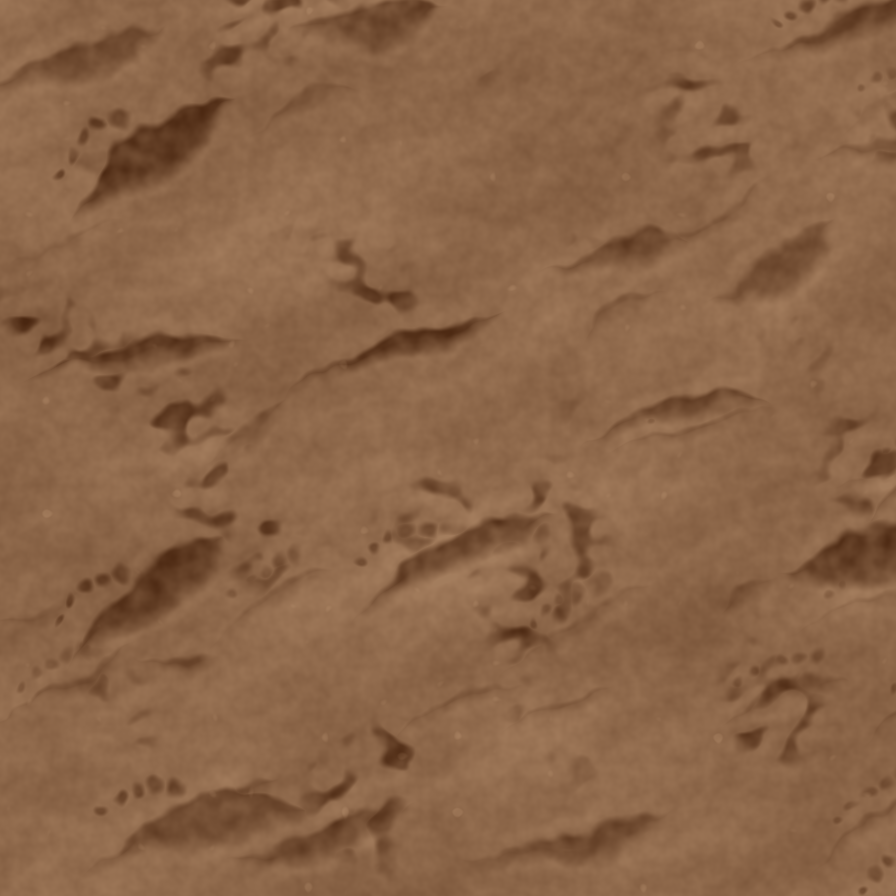
Write a WebGL 1 fragment shader that draws this texture.

```glsl
precision highp float;
// Damp brown sand trodden with slanting, lens-shaped footprints.
// Scattered dents with a sharp upper lip and a soft lower slope, toe marks
// and crumbled patches are carved out of layered gradient noise.
uniform vec2 u_resolution;

vec2 hash2(vec2 p) {
  p = vec2(dot(p, vec2(127.1, 311.7)), dot(p, vec2(269.5, 183.3)));
  return fract(sin(p) * 43758.55);
}

float gradientAt(vec2 cell, vec2 offset) {
  float angle = 6.2832 * hash2(cell).x;
  return dot(vec2(cos(angle), sin(angle)), offset);
}

float noise(vec2 p) {
  vec2 i = floor(p), f = fract(p);
  vec2 w = f * f * f * (f * (f * 6.0 - 15.0) + 10.0);
  vec2 e = vec2(1.0, 0.0);
  float low = mix(gradientAt(i, f), gradientAt(i + e, f - e), w.x);
  float high = mix(gradientAt(i + e.yx, f - e.yx), gradientAt(i + 1.0, f - 1.0), w.x);
  return mix(low, high, w.y);
}

vec2 rotate(vec2 p, float angle) {
  float c = cos(angle), s = sin(angle);
  return vec2(c * p.x + s * p.y, c * p.y - s * p.x);
}

// Five round dots in a shallow arc beside a print
float toeMarks(vec2 q, float len, float width) {
  float dark = 0.0;
  for (int k = 0; k < 5; k++) {
    float t = float(k);
    vec2 toe = vec2(t * 0.021 - len * 0.9, width + 0.026 - 0.002 * (t - 2.0) * (t - 2.0));
    float radius = 0.006 + 0.0012 * t;
    dark = max(dark, 1.0 - smoothstep(radius * 0.3, radius * 1.3, length(q - toe)));
  }
  return dark;
}

// Returns the shadow (x) and the lit rim (y) of dents scattered on a grid;
// size holds the largest half length and half width
vec2 dents(vec2 p, vec2 cells, vec2 size, float share, float seed) {
  vec2 result = vec2(0.0);
  for (int j = -1; j <= 1; j++) {
    for (int i = -1; i <= 1; i++) {
      vec2 id = floor(p * cells) + vec2(float(i), float(j));
      vec2 place = hash2(id + seed);
      vec2 kind = hash2(id + seed + 17.3);
      vec2 form = hash2(id + seed + 41.9);
      float present = step(kind.x, share);
      vec2 center = (id + 0.5 + 0.75 * (place - 0.5)) / cells;
      vec2 q = rotate(p - center, mix(0.15, 0.68, form.x));

      float len = size.x * mix(0.55, 1.0, kind.y);
      float width = size.y * mix(0.35, 1.0, form.y);
      float u = q.x / len;
      float v = q.y + (place.x - 0.4) * 0.3 * len * u * u;
      float d = abs(v) - width * (1.0 - u * u) * (1.0 + 0.45 * clamp(u, -1.0, 1.0));

      float soft = mix(0.013, 0.005, smoothstep(-0.007, 0.007, v));
      float shadow = 1.0 - smoothstep(-soft, soft, d);
      shadow *= mix(0.5, 1.0, place.y) * mix(0.7, 1.0, smoothstep(-width, width, v));
      if (kind.y > 0.72) shadow = max(shadow, 0.65 * toeMarks(q, len, width));
      float lip = (d - 0.012) / 0.008;
      float rim = exp(-lip * lip) * smoothstep(1.2, 0.5, abs(u));
      result = max(result, present * vec2(shadow, rim));
    }
  }
  return result;
}

void main() {
  vec2 p = gl_FragCoord.xy / min(u_resolution.x, u_resolution.y);
  vec2 slant = rotate(p, 0.42);

  // Ground: broad slanting swells down to fine blurred grain
  float tone = 0.89 + 0.24 * noise(slant * vec2(3.0, 6.0) + 4.7);
  tone += 0.15 * noise(slant * vec2(9.0, 17.0) + 11.0);
  tone += 0.12 * noise(slant * vec2(28.0, 40.0));
  tone += 0.12 * noise(p * 75.0 + 3.1);
  tone += 0.05 * noise(p * 150.0);
  tone += 0.05 * (p.y - 0.5);

  // Prints and short scratches, with wobbling outlines
  vec2 wobble = vec2(noise(p * 13.0 + 7.0), noise(p * 13.0 + 29.0)) * 0.018;
  wobble += vec2(noise(p * 42.0), noise(p * 42.0 + 53.0)) * 0.007;
  vec2 prints = dents(p + wobble, vec2(3.6, 4.6), vec2(0.115, 0.027), 0.75, 5.0);
  vec2 scratches = dents(p + wobble, vec2(5.5, 7.0), vec2(0.06, 0.009), 0.5, 83.0);

  // Crumbled patches: small pits lit from above
  float patches = smoothstep(0.10, 0.30, noise(p * 5.2 + 21.4));
  vec2 crumb = slant * vec2(27.0, 38.0) + 60.0 + wobble * 30.0;
  float pit = noise(crumb);
  float relief = noise(crumb + vec2(0.1, 0.35)) - pit;
  float pits = patches * smoothstep(0.02, 0.35, pit);

  float shadow = max(prints.x * 0.92, max(scratches.x * 0.55, pits * 0.7));
  float grit = 0.85 + 0.5 * noise(p * 55.0 + 9.0);
  tone += 0.09 * prints.y + 0.05 * scratches.y + 0.22 * patches * relief;
  tone -= shadow * grit;

  // Rare pale grains
  tone += 0.2 * smoothstep(0.48, 0.62, noise(p * 48.0 + 37.0));

  vec3 shadeBrown = vec3(0.31, 0.17, 0.08);
  vec3 sandBrown = vec3(0.59, 0.44, 0.32);
  vec3 color = mix(shadeBrown, sandBrown, clamp(tone, -0.08, 1.18));
  gl_FragColor = vec4(color, 1.0);
}
```
